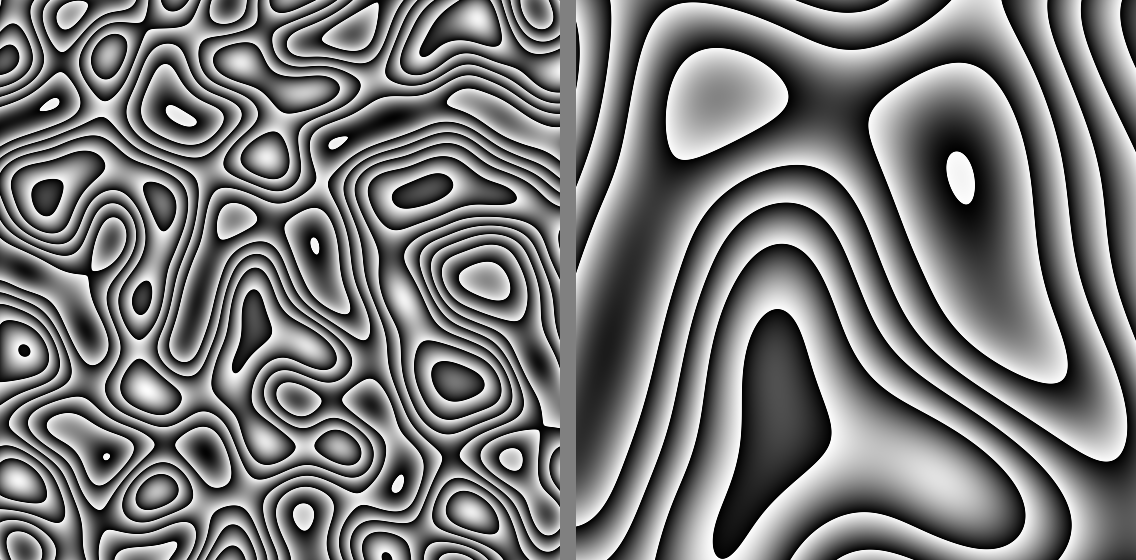
Left, the full canvas; right, a detail of the centre.
Write a WebGL 1 fragment shader that draws this pattern.

```glsl
precision highp float;
// Contour bands: a repeating black-to-white ramp over smooth simplex gradient noise.

uniform vec2 u_resolution;

#define NOISE_SCALE 8.0     // noise units across the canvas
#define BANDS 4.0           // ramps per unit of noise height
#define EDGE_PIXELS 1.0     // softness of the jump from white to black
#define SEED vec2(37.0, 91.0)

const float SKEW = 0.36602540;     // (sqrt(3) - 1) / 2
const float UNSKEW = 0.21132487;   // (3 - sqrt(3)) / 6
const float SPACING = 1.73205081;  // makes triangle edges sqrt(2) long
const float NORMALIZE = 1.0 / 47.0;

vec2 hash22(vec2 p) {
    vec3 q = fract(p.xyx * vec3(0.1031, 0.1030, 0.0973));
    q += dot(q, q.yzx + 33.33);
    return fract((q.xx + q.yz) * q.zy);
}

// One of eight directions, none of them along an axis or a diagonal.
vec2 latticeGradient(vec2 cell) {
    vec2 h = hash22(cell + SEED);
    vec2 direction = h.x < 0.5 ? vec2(5.0, 2.0) : vec2(2.0, 5.0);
    vec2 signs = vec2(step(0.5, fract(h.x * 2.0)), step(0.5, h.y)) * 2.0 - 1.0;
    return direction * signs;
}

vec2 latticePoint(vec2 cell) {
    return (cell - (cell.x + cell.y) * UNSKEW) * SPACING;
}

// Noise on a triangular lattice: x is the height, yz its slope.
vec3 noiseWithSlope(vec2 p) {
    vec2 q = p / SPACING;
    vec2 base = floor(q + (q.x + q.y) * SKEW);
    vec3 sum = vec3(0.0);
    for (int j = -1; j <= 2; j++) {
        for (int i = -1; i <= 2; i++) {
            vec2 cell = base + vec2(float(i), float(j));
            vec2 offset = p - latticePoint(cell);
            vec2 gradient = latticeGradient(cell);
            float ramp = dot(gradient, offset);
            float t = max(2.0 - dot(offset, offset), 0.0);
            float t3 = t * t * t;
            sum.x += t3 * t * ramp;
            sum.yz += t3 * (t * gradient - 8.0 * ramp * offset);
        }
    }
    return sum * NORMALIZE;
}

void main() {
    float pixel = 1.0 / min(u_resolution.x, u_resolution.y);
    vec3 noise = noiseWithSlope(gl_FragCoord.xy * pixel * NOISE_SCALE);

    // Sawtooth shade, with the falling edge smoothed over about a pixel.
    float shade = fract(noise.x * BANDS);
    float edge = length(noise.yz) * BANDS * NOISE_SCALE * pixel * EDGE_PIXELS;
    edge = clamp(edge, 0.0001, 0.5);
    shade *= 1.0 - smoothstep(1.0 - edge, 1.0, shade);

    gl_FragColor = vec4(vec3(shade), 1.0);
}
```
